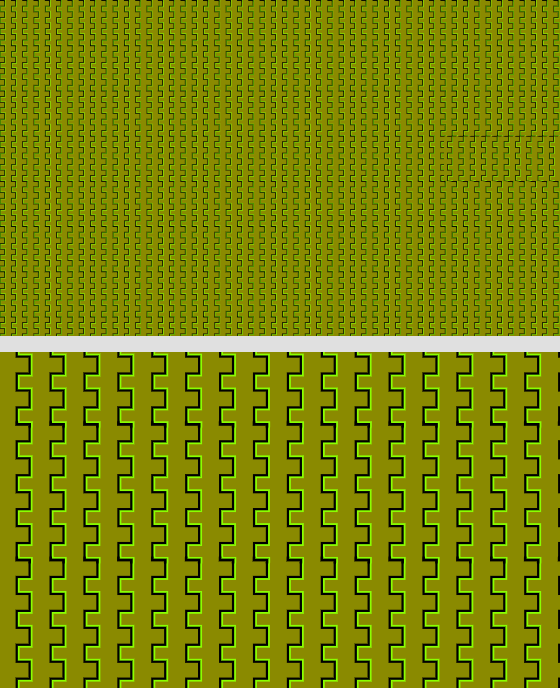
Top, the full canvas; bottom, a detail of the centre.
Reproduce this pattern procedurally as a Shadertoy shader.

```glsl
// Signed distance to a vertical square wave of period 1; positive on its right.
float squareWave(vec2 cell) {
    float u = fract(cell.x) - 0.5;
    float v = fract(cell.y);
    float edge = v < 0.5 ? 0.19 : -0.19;
    float toStep = 0.25 - abs(mod(v, 0.5) - 0.25);
    // Square corners: the larger axis distance
    float bar = max(max(abs(u) - 0.19, 0.0), toStep);
    return min(abs(u - edge), bar) * (u < edge ? -1.0 : 1.0);
}

// Share of a pixel at distance d that lies in the band from lo to hi.
float band(float d, float lo, float hi, float pixel) {
    return clamp((hi - d) / pixel + 0.5, 0.0, 1.0)
         - clamp((lo - d) / pixel + 0.5, 0.0, 1.0);
}

void mainImage(out vec4 fragColor, in vec2 fragCoord) {
    // Square cells, counted from the upper left
    float pixel = 49.55 / iResolution.x;
    vec2 grid = vec2(fragCoord.x, iResolution.y - fragCoord.y) * pixel + vec2(0.3, -0.045);

    // One tile at the right edge slips sideways
    bool slipped = grid.x > 39.6 && floor(grid.y / 4.0) == 3.0;
    vec2 cell = grid + vec2(slipped ? 0.4 : 0.0, 0.0);
    float d = squareWave(cell);

    // Steps on the seam of every fourth row are slightly heavier
    float seam = abs(mod(grid.y + 2.0, 4.0) - 2.0);
    float heavy = slipped ? 0.0 : 0.008 * (1.0 - smoothstep(0.06, 0.14, seam));
    float halfLine = 0.033 + heavy;

    // Dark line with a bright rim on its right side
    float line = band(d, -halfLine, halfLine, pixel);
    float rim = band(d, halfLine, halfLine + 0.053, pixel);
    vec3 color = vec3(0.54, 0.54, 0.0) * (1.0 - line - rim)
               + vec3(0.54, 1.0, 0.0) * rim;

    // Thin dashes join the slipped tile to its neighbours
    float along = fract(grid.x + 0.18) - 0.5;
    float dash = band(abs(along), -1.0, 0.36, pixel) * step(39.6, grid.x);
    float upper = band(grid.y - 12.0, -0.02, 0.02, pixel);
    float lower = band(grid.y - 16.0 - 0.15 * along, -0.02, 0.02, pixel);
    color *= 1.0 - dash * max(upper, lower);

    fragColor = vec4(color, 1.0);
}
```
